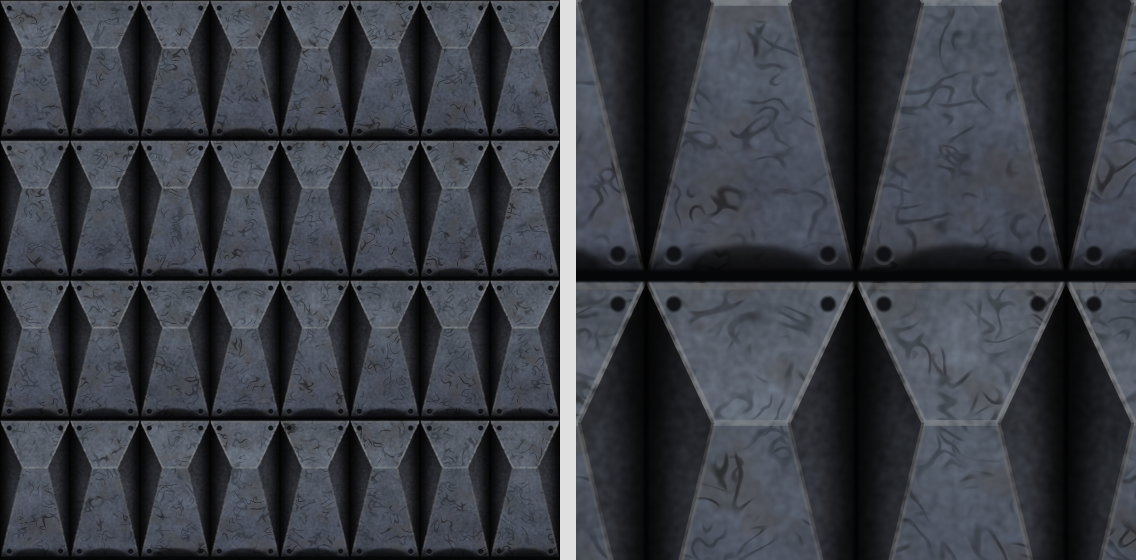
Left, the full canvas; right, a detail of the centre.
This pattern is drawn by a Shadertoy shader. Its source:

```glsl
float hash(vec2 c) {
    return fract(sin(dot(c, vec2(127.1, 311.7))) * 43758.5);
}

float cornerRamp(vec2 cell, vec2 offset, vec2 local, vec2 period) {
    float angle = 6.2832 * hash(mod(cell + offset, period));
    return dot(vec2(cos(angle), sin(angle)), local - offset);
}

// Gradient noise that wraps after a whole number of cells
float gradientNoise(vec2 uv, vec2 period) {
    vec2 p = uv * period, cell = floor(p), f = p - cell;
    vec2 s = f * f * f * (f * (f * 6.0 - 15.0) + 10.0);
    float low = mix(cornerRamp(cell, vec2(0, 0), f, period), cornerRamp(cell, vec2(1, 0), f, period), s.x);
    float high = mix(cornerRamp(cell, vec2(0, 1), f, period), cornerRamp(cell, vec2(1, 1), f, period), s.x);
    return mix(low, high, s.y);
}

float fbm(vec2 uv, float frequency) {
    float sum = 0.0, gain = 1.0;
    for (int i = 0; i < 4; i++) {
        sum += gain * gradientNoise(uv + 0.37 * float(i), vec2(frequency));
        frequency *= 2.0;
        gain *= 0.6;
    }
    return sum;
}

// Thin broken creases along the zero crossings of warped noise
float scratches(vec2 uv, vec2 period) {
    vec2 warp = vec2(gradientNoise(uv, vec2(32)), gradientNoise(uv + 0.43, vec2(32)));
    vec2 q = uv + 0.016 * warp;
    float crease = 1.0 - smoothstep(0.03, 0.13, abs(gradientNoise(q, period)));
    return crease * smoothstep(0.02, 0.3, gradientNoise(uv + 0.21, vec2(37)));
}

float line(float d, float halfWidth, float aa) {
    return 1.0 - smoothstep(halfWidth - aa, halfWidth + aa, abs(d));
}

void mainImage(out vec4 fragColor, in vec2 fragCoord) {
    vec2 uv = fragCoord / iResolution.xy;
    vec2 grid = uv * vec2(8, 4);
    vec2 id = floor(grid), f = fract(grid);
    vec2 p = vec2(f.x - 0.5, 2.0 - 2.0 * f.y); // y runs down the plate
    float aa = 6.0 / iResolution.x;

    // Two trapezoids that meet at a narrow ridge
    bool isUpper = p.y < 0.68;
    float halfWidth = isUpper ? mix(0.48, 0.175, (p.y - 0.03) / 0.65)
                              : mix(0.175, 0.475, (p.y - 0.68) / 1.25);
    float edge = (halfWidth - abs(p.x)) * (isUpper ? 0.905 : 0.973);
    float front = smoothstep(-aa, aa, edge);

    // Worn metal
    float blotch = fbm(uv, 24.0);
    float grain = gradientNoise(uv, vec2(160)) + 0.7 * gradientNoise(uv + 0.3, vec2(251));
    float creases = max(scratches(uv, vec2(72, 56)), scratches(uv + 0.57, vec2(48, 80)));
    float tone = hash(id + 3.7) - 0.5;

    // Front faces
    float upperMix = 1.0 - smoothstep(0.68 - aa, 0.68 + aa, p.y);
    vec3 lower = mix(vec3(0.315, 0.345, 0.39), vec3(0.275, 0.295, 0.345), smoothstep(0.7, 1.8, p.y));
    vec3 upper = mix(vec3(0.325, 0.35, 0.39), vec3(0.36, 0.39, 0.435), smoothstep(0.05, 0.65, p.y));
    vec3 face = mix(lower, upper, upperMix);
    face *= 1.0 + 0.1 * tone + 0.17 * blotch + 0.13 * grain;
    float rust = smoothstep(0.0, 0.5, fbm(uv + 0.71, 20.0) + 0.15 * tone);
    face = mix(face, vec3(0.29, 0.275, 0.27), 0.4 * rust);
    face *= 1.0 - creases * (0.24 + 0.2 * rust);

    // Side facets fall into the seam
    float seam = 0.5 - abs(p.x);
    vec3 side = p.x > 0.0 ? vec3(0.19, 0.2, 0.225) : vec3(0.15, 0.16, 0.18);
    side *= mix(0.2, 1.08, smoothstep(0.0, 0.22, seam));
    side *= mix(0.65, 1.0, smoothstep(0.2, 1.1, p.y));
    side *= 1.0 + 0.15 * blotch + 0.22 * grain;
    vec3 color = mix(side, face, front);

    // Scuffed bright edges
    float wear = clamp(0.75 + 0.4 * blotch + 0.5 * grain, 0.3, 1.0);
    vec3 edgeColor = mix(vec3(0.4, 0.395, 0.39), vec3(0.49, 0.5, 0.51), upperMix);
    color = mix(color, edgeColor, wear * line(edge, 0.013, aa) * mix(0.65, 0.9, upperMix));
    color = mix(color, vec3(0.47, 0.49, 0.51), wear * front * line(p.y - 0.68, 0.014, aa));
    color = mix(color, vec3(0.4, 0.4, 0.4), 0.75 * wear * line(p.y - 0.03, 0.015, aa) * smoothstep(0.01, 0.06, seam));

    // Curved shadow and dark lip at the foot
    float arch = length((p - vec2(0, 1.96)) / vec2(0.34, 0.14));
    color *= 1.0 - 0.5 * (1.0 - smoothstep(0.75, 1.08, arch));
    color *= 1.0 - 0.6 * smoothstep(1.8, 1.95, p.y);

    // Rivet holes in the four corners
    vec2 hole = vec2(abs(p.x) - 0.367, abs(p.y - 0.995) - 0.88);
    float rim = length(hole);
    color = mix(color, vec3(0.4, 0.41, 0.43), 0.3 * line(rim - 0.046, 0.008, aa) * smoothstep(0.0, 0.03, hole.y));
    color = mix(color, vec3(0.055, 0.06, 0.07), 0.95 * (1.0 - smoothstep(0.025, 0.046, rim)));

    // Gaps between plates
    color *= mix(0.3, 1.0, smoothstep(0.0, 0.022, seam));
    float gap = smoothstep(1.935, 1.965, p.y) + 1.0 - smoothstep(0.0, 0.018, p.y);
    color = mix(color, vec3(0.02, 0.022, 0.027), clamp(gap, 0.0, 1.0));
    fragColor = vec4(clamp(color, 0.0, 1.0), 1.0);
}
```
